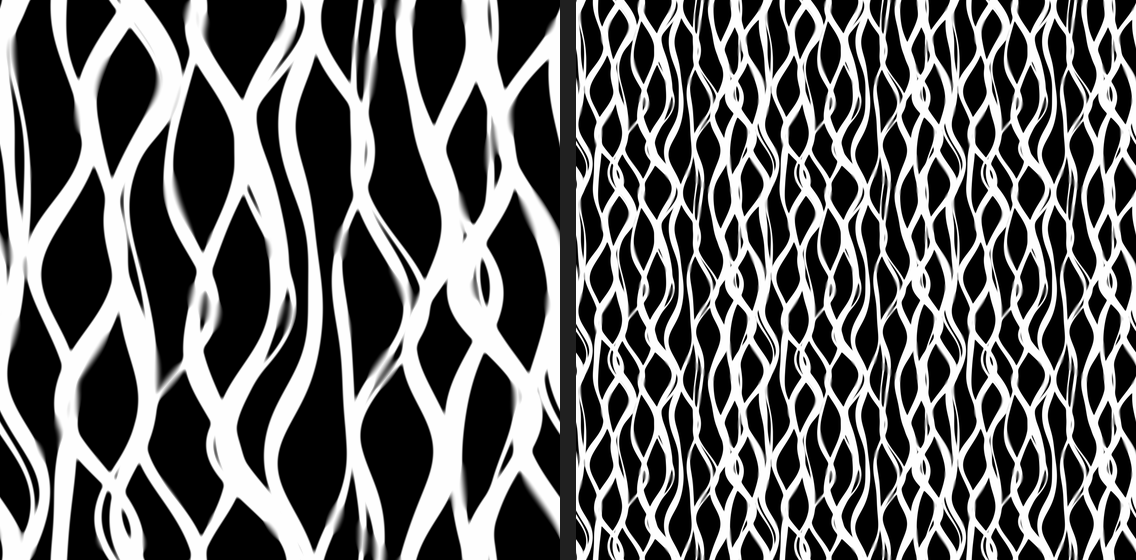
Left: one tile. Right: repeated 3 by 3.
A WebGL 2 fragment shader for this pattern:

```glsl
#version 300 es
precision highp float;

uniform vec2 u_resolution;
out vec4 fragColor;

const float TAU = 6.283185;
const vec3 GROUND_COLOR = vec3(0.0);
const vec3 STRAND_COLOR = vec3(0.995);

const int STRANDS = 14;            // even, so the alternating sway wraps
const int BRANCHES = 5;            // thin companions of every third strand
const float SWAY = 0.036;          // half the strand spacing: neighbours touch
const float SWAY_REPEATS = 2.0;
const float DRIFT = 0.017;         // slow bend
const float RIPPLE = 0.011;        // quick bend
const float JITTER = 0.026;        // uneven spacing
const float BRANCH_REACH = 0.034;
const float THIN_HALF_WIDTH = 0.0085;
const float THICK_HALF_WIDTH = 0.0185;
const float BRANCH_HALF_WIDTH = 0.0052;
const float FILLET = 0.007;        // rounding where strands join
const float CRISP_EDGE = 0.004;
const float BLURRED_EDGE = 0.020;

float hash(float id, float salt) {
    return fract(sin(id * 127.1 + salt * 311.7) * 43758.5);
}

// Sine with a whole number of repeats: x = value, y = slope
vec2 wave(float y, float repeats, float phase) {
    float angle = TAU * repeats * y + phase;
    return vec2(sin(angle), TAU * repeats * cos(angle));
}

float smoothMin(float a, float b, float k) {
    float h = max(k - abs(a - b), 0.0) / k;
    return min(a, b) - 0.25 * k * h * h;
}

// Centre line of a strand: x = position, y = slope
vec2 strandPath(float id, float y) {
    float turn = TAU * id / float(STRANDS);
    float stagger = 0.5 * TAU * id + 1.6 * sin(turn) + 0.7 * sin(3.0 * turn + 1.0)
                  + 1.6 * (hash(id, 1.0) - 0.5);
    float sway = SWAY * mix(0.7, 1.35, hash(id, 2.0));
    float start = (id + 0.5) / float(STRANDS) + JITTER * (hash(id, 3.0) - 0.5);
    return vec2(start, 0.0)
         + sway * wave(y, SWAY_REPEATS, stagger)
         + DRIFT * wave(y, 1.0, turn + 2.0 * hash(id, 4.0))
         + RIPPLE * wave(y, 3.0, TAU * hash(id, 5.0));
}

float strandHalfWidth(float id, float y) {
    float swell = 0.28 * wave(y, 2.0, TAU * hash(id, 6.0)).x
                + 0.12 * wave(y, 5.0, TAU * hash(id, 7.0)).x;
    return mix(THIN_HALF_WIDTH, THICK_HALF_WIDTH, hash(id, 8.0)) * (1.0 + swell);
}

// Distance to a sloping band, wrapped across the left and right edges
float bandDistance(float x, vec2 path, float halfWidth) {
    float offset = x - path.x;
    offset -= round(offset);
    return abs(offset) * inversesqrt(1.0 + path.y * path.y) - halfWidth;
}

float networkDistance(vec2 p) {
    float d = 1.0;
    for (int i = 0; i < STRANDS; i++) {
        float id = float(i);
        d = smoothMin(d, bandDistance(p.x, strandPath(id, p.y), strandHalfWidth(id, p.y)), FILLET);
    }
    // Branches leave their parent strand and rejoin it
    for (int i = 0; i < BRANCHES; i++) {
        float id = float(i * 3);
        float repeats = 1.0 + floor(2.0 * hash(id, 9.0));
        vec2 path = strandPath(id, p.y)
                  + BRANCH_REACH * wave(p.y, repeats, TAU * hash(id, 10.0));
        float taper = 1.0 + 0.3 * wave(p.y, 3.0, TAU * hash(id, 11.0)).x;
        d = smoothMin(d, bandDistance(p.x, path, BRANCH_HALF_WIDTH * taper), FILLET);
    }
    return d;
}

// Scattered patches where the brush edge turns soft
float edgeSoftness(vec2 p) {
    float patches = sin(TAU * (4.0 * p.x + p.y) + 2.0 * sin(TAU * 2.0 * p.y))
                  * sin(TAU * (3.0 * p.y - 2.0 * p.x) + 1.5 * sin(TAU * 3.0 * p.x));
    return mix(CRISP_EDGE, BLURRED_EDGE, smoothstep(0.5, 1.0, patches));
}

void main() {
    vec2 p = gl_FragCoord.xy / u_resolution;
    float pixel = 1.0 / min(u_resolution.x, u_resolution.y);
    float softness = max(edgeSoftness(p), 1.5 * pixel);
    float ink = 1.0 - smoothstep(-0.5 * softness, 0.5 * softness, networkDistance(p));
    fragColor = vec4(mix(GROUND_COLOR, STRAND_COLOR, ink), 1.0);
}
```
